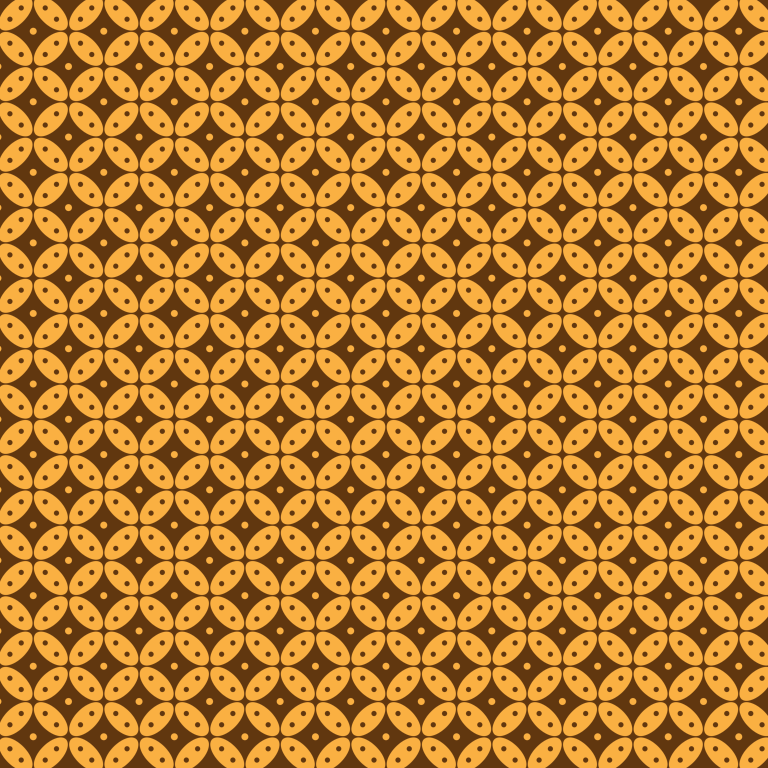
Give the GLSL for this pattern, as a WebGL 2 fragment shader.

```glsl
#version 300 es
precision highp float;

uniform vec2 u_resolution;
out vec4 fragColor;

// Approximate signed distance to an axis-aligned ellipse
float ellipseDistance(vec2 p, vec2 radii) {
    float k = length(p / radii);
    float slope = length(p / (radii * radii));
    return k * (k - 1.0) / max(slope, 1e-4);
}

float coverage(float dist, float pixel) {
    return 1.0 - smoothstep(-0.7 * pixel, 0.7 * pixel, dist);
}

void main() {
    const float cellsAcross = 21.77;
    float side = min(u_resolution.x, u_resolution.y);
    float pixel = cellsAcross / side;
    vec2 grid = (gl_FragCoord.xy / side - vec2(0.5026, 0.5)) * cellsAcross;

    // Mirror every other cell so petals alternate between diagonals
    vec2 cell = floor(grid);
    vec2 local = fract(grid) - 0.5;
    if (mod(cell.x + cell.y, 2.0) > 0.5) local.x = -local.x;

    // x runs along the petal, y across it
    vec2 petal = vec2(local.x - local.y, local.x + local.y) * 0.70711;
    vec2 folded = abs(petal);

    float leaf = coverage(ellipseDistance(petal, vec2(0.605, 0.31)), pixel);
    float seed = coverage(length(folded - vec2(0.226, 0.0)) - 0.073, pixel);
    float bead = coverage(length(folded - vec2(0.0, 0.70711)) - 0.098, pixel);

    vec3 brown = vec3(0.38, 0.215, 0.06);
    vec3 amber = vec3(0.98, 0.69, 0.26);
    float amberAmount = max(leaf * (1.0 - seed), bead);
    fragColor = vec4(mix(brown, amber, amberAmount), 1.0);
}
```
